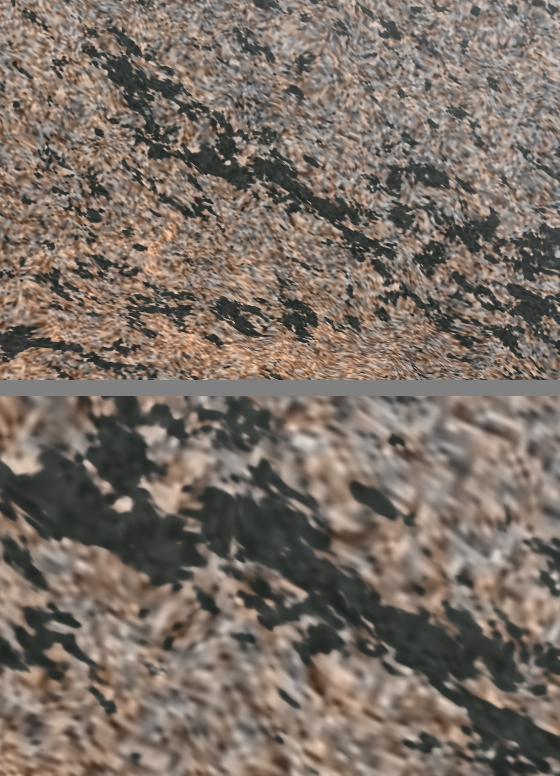
Top, the full canvas; bottom, a detail of the centre.
Give the GLSL for this texture, as a Shadertoy shader.

```glsl
// Polished brown granite: fine pinkish grain crossed by drifting dark mineral clumps.

const vec3 STONE = vec3(0.535, 0.482, 0.445);
const vec3 DARK_MINERAL = vec3(0.165, 0.185, 0.175);
const vec3 RUST_SHIFT = vec3(0.060, -0.005, -0.050);
const vec3 SHEEN = vec3(0.060, 0.075, 0.090);

float hash(vec2 cell) {
    vec3 q = fract(vec3(cell.xyx) * 0.1031);
    q += dot(q, q.yzx + 33.33);
    return fract((q.x + q.y) * q.z);
}

float noise(vec2 p) {
    vec2 cell = floor(p);
    vec2 f = fract(p);
    f = f * f * (3.0 - 2.0 * f);
    float low = mix(hash(cell), hash(cell + vec2(1.0, 0.0)), f.x);
    float high = mix(hash(cell + vec2(0.0, 1.0)), hash(cell + 1.0), f.x);
    return mix(low, high, f.y);
}

float fbm(vec2 p, int octaves) {
    float sum = 0.0;
    float total = 0.0;
    float weight = 1.0;
    for (int i = 0; i < octaves; i++) {
        sum += weight * noise(p);
        total += weight;
        weight *= 0.55;
        p = mat2(1.7, 1.0, -1.0, 1.7) * p + 17.3;
    }
    return sum / total;
}

// Soft band around the segment from a to b
float band(vec2 p, vec2 a, vec2 b, float width) {
    vec2 along = b - a;
    float t = clamp(dot(p - a, along) / dot(along, along), 0.0, 1.0);
    float d = length(p - a - along * t) / width;
    return exp(-d * d);
}

// Coordinates along and across the grain; flatter at the lower left
vec2 flowCoords(vec2 p) {
    float slope = mix(0.15, 0.60, smoothstep(0.0, 0.6, p.y + 0.35 * p.x));
    return vec2(p.x - 0.4 * p.y, p.y + slope * p.x);
}

// How readily dark minerals gather at each place
float darkDensity(vec2 p) {
    float d = 0.8 * band(p, vec2(0.20, 0.92), vec2(0.55, 0.58), 0.10);
    d = max(d, band(p, vec2(0.50, 0.61), vec2(0.98, 0.42), 0.09));
    d = max(d, band(p, vec2(0.96, 0.43), vec2(1.45, 0.10), 0.12));
    d = max(d, 0.9 * band(p, vec2(1.15, 0.50), vec2(1.50, 0.38), 0.09));
    d = max(d, 0.8 * band(p, vec2(1.06, 0.74), vec2(1.24, 0.70), 0.05));
    d = max(d, 1.2 * band(p, vec2(0.00, 0.11), vec2(0.38, 0.02), 0.035));
    d = max(d, 1.1 * band(p, vec2(0.38, 0.17), vec2(0.92, 0.17), 0.04));
    return d;
}

// Paler rust seams that hold few dark minerals
float rustSeam(vec2 p) {
    float s = band(p, vec2(0.37, 0.25), vec2(0.46, 0.42), 0.025);
    s = max(s, band(p, vec2(0.42, 0.10), vec2(0.98, 0.03), 0.045));
    return max(s, 0.7 * band(p, vec2(0.02, 0.03), vec2(0.16, 0.13), 0.03));
}

void mainImage(out vec4 fragColor, in vec2 fragCoord) {
    vec2 p = fragCoord / iResolution.y;
    vec2 warped = p + 0.05 * (vec2(fbm(p * 7.0, 3), fbm(p * 7.0 + 41.0, 3)) - 0.5);
    vec2 flow = flowCoords(warped);
    float seam = rustSeam(warped);
    float sheen = smoothstep(0.75, 1.9, 0.6 * p.x + p.y);

    // Fine crystals, with coarser mottling beneath
    float fine = noise(flow * vec2(105.0, 140.0)) - 0.5;
    float medium = noise(flow * vec2(58.0, 78.0) + 9.0) - 0.5;
    float mottle = fbm(flow * vec2(9.0, 13.0) + 63.0, 3) - 0.5;
    float grain = 0.44 * fine + 0.28 * medium + 0.16 * mottle;

    // Rust tint grows towards the lower left and along the seams
    float warmth = 0.65 * (1.0 - smoothstep(0.1, 1.3, 0.55 * p.x + p.y));
    warmth += 0.8 * seam + 1.6 * (noise(p * 48.0 + 5.0) - 0.5) + mottle;
    vec3 color = STONE + grain * vec3(1.0, 0.98, 0.95) + RUST_SHIFT * warmth;
    color += 0.07 * seam;

    // Ragged dark clumps, broken by the crystals
    float clump = fbm(flow * vec2(17.0, 31.0) + 120.0, 4);
    float patches = fbm(flow * vec2(3.5, 6.0) + 77.0, 2) - 0.5;
    float density = 0.17 * darkDensity(warped) + 0.16 * patches - 0.12 * seam;
    float level = clump + density - 0.16 * fine - 0.10 * medium;
    float dark = smoothstep(0.61, 0.75, level);
    color = mix(color, DARK_MINERAL + 0.16 * grain, 0.93 * dark);

    // Pale reflected light at the upper right
    color = mix(color, STONE + 0.05, 0.18 * sheen) + SHEEN * sheen;
    fragColor = vec4(clamp(color, 0.0, 1.0), 1.0);
}
```
